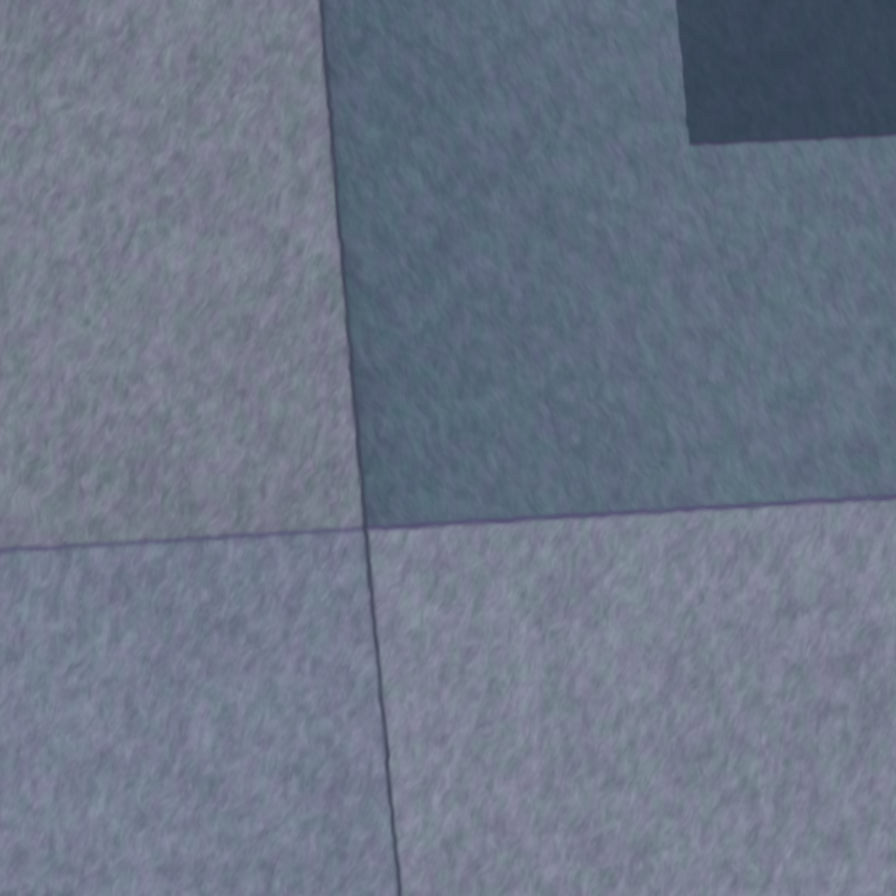
This texture is drawn by a Shadertoy shader. Its source:

```glsl
// Speckled floor tiles: three pale tiles, a slate tile and a dark inset, with thin slanted seams.

// Tile colours
const vec3 PALE_TOP = vec3(0.460, 0.485, 0.542);
const vec3 PALE_LEFT = vec3(0.455, 0.485, 0.560);
const vec3 PALE_RIGHT = vec3(0.482, 0.507, 0.573);
const vec3 SLATE_DEEP = vec3(0.335, 0.398, 0.465);
const vec3 SLATE_SOFT = vec3(0.388, 0.442, 0.508);
const vec3 INSET_DARK = vec3(0.225, 0.278, 0.348);
const vec3 SEAM_GREY = vec3(0.235, 0.255, 0.325);
const vec3 SEAM_PURPLE = vec3(0.315, 0.300, 0.435);

// Layout in canvas units
const vec2 CROSSING = vec2(0.408, 0.410);
const float UPRIGHT_SLOPE = -0.086;
const float LOWER_SLOPE = -0.094;
const float LEVEL_SLOPE = 0.060;
const vec2 INSET_CORNER = vec2(0.769, 0.839);
const float INSET_SLOPE = -0.090;
const float INSET_LEVEL = 0.046;
const float SEAM_WIDTH = 0.0030;
const float EDGE_SOFT = 0.0022;
const float WOBBLE = 0.0022;

// Grain
const vec2 GRAIN_SCALE = vec2(110.0, 62.0);
const float GRAIN_PALE = 0.150;
const float GRAIN_SLATE = 0.105;
const float GRAIN_INSET = 0.050;
const float TINT_AMOUNT = 0.045;

float hash(vec2 p) {
    vec3 q = fract(vec3(p.xyx) * 0.1031);
    q += dot(q, q.yzx + 33.33);
    return fract((q.x + q.y) * q.z);
}

float noise(vec2 p) {
    vec2 i = floor(p);
    vec2 f = fract(p);
    f = f * f * (3.0 - 2.0 * f);
    float low = mix(hash(i), hash(i + vec2(1.0, 0.0)), f.x);
    float high = mix(hash(i + vec2(0.0, 1.0)), hash(i + 1.0), f.x);
    return mix(low, high, f.y);
}

// Layered, stretched noise centred on zero
float grain(vec2 p, float lean) {
    p += 0.006 * vec2(noise(p * 45.0 + 11.0), noise(p * 45.0 + 57.0));
    vec2 q = vec2(p.x + lean * p.y, p.y) * GRAIN_SCALE + 200.0;
    float sum = 0.0;
    float weight = 0.42;
    for (int i = 0; i < 3; i++) {
        sum += weight * (noise(q) - 0.5);
        q = q * mat2(0.97, 0.24, -0.24, 0.97) * 1.7 + 37.0;
        weight *= 0.75;
    }
    return sum + 0.20 * (noise(p * 34.0 + 80.0) - 0.5);
}

float side(float d) {
    return smoothstep(-EDGE_SOFT, EDGE_SOFT, d);
}

float line(float d, float width) {
    return exp(-d * d / (width * width));
}

void mainImage(out vec4 fragColor, in vec2 fragCoord) {
    vec2 uv = fragCoord / iResolution.xy;
    vec2 p = uv - CROSSING;

    // Signed distances to the seams and the inset edges
    vec2 rough = WOBBLE * (vec2(noise(uv * 95.0 + 3.0), noise(uv * 95.0 + 71.0)) - 0.5);
    float slope = p.y > 0.0 ? UPRIGHT_SLOPE : LOWER_SLOPE;
    float across = p.x - slope * p.y + rough.x;
    float above = p.y - LEVEL_SLOPE * p.x + rough.y;
    vec2 c = uv - INSET_CORNER;
    float insetX = c.x - INSET_SLOPE * c.y + rough.x;
    float insetY = c.y - INSET_LEVEL * c.x + rough.y;

    float right = side(across);
    float upper = side(above);
    float slate = right * upper;
    float inset = side(insetX) * side(insetY);

    // Base tiles with slow shading
    float cloud = noise(uv * 5.0 + 19.0) - 0.5;
    vec3 pale = mix(mix(PALE_LEFT, PALE_RIGHT, right), PALE_TOP, upper * (1.0 - right));
    pale += 0.02 * cloud;
    float glow = smoothstep(0.0, 0.45, across) * 0.75 + 0.25 * cloud;
    vec3 color = mix(pale, mix(SLATE_DEEP, SLATE_SOFT, glow), slate);
    color = mix(color, INSET_DARK + 0.02 * (1.0 - uv.x), inset);

    // Speckle in brightness, then a weak green to violet drift
    float lean = mix(-0.25, 0.30, slate);
    float amount = mix(mix(GRAIN_PALE, GRAIN_SLATE, slate), GRAIN_INSET, inset);
    color += amount * grain(uv, lean);
    float tint = noise(uv * vec2(75.0, 48.0) + 130.0) - 0.5;
    color += TINT_AMOUNT * (1.0 - 0.6 * inset) * tint * vec3(0.7, -0.45, 0.5);

    // Soft shade beside the slate seam, then the seams
    color *= 1.0 - 0.09 * slate * exp(-max(across, 0.0) / 0.018);
    float broken = 0.75 + 0.25 * noise(uv * 60.0 + 41.0);
    float levelStrength = mix(0.60, 0.85, right) * broken;
    color = mix(color, SEAM_PURPLE, levelStrength * line(above, SEAM_WIDTH * 1.25));
    color = mix(color, SEAM_GREY, 0.85 * broken * line(across, SEAM_WIDTH));

    // Violet rim under the inset
    float rim = line(insetY, SEAM_WIDTH) * side(insetX);
    color = mix(color, SEAM_PURPLE * 0.82, 0.55 * rim);

    fragColor = vec4(clamp(color, 0.0, 1.0), 1.0);
}
```
